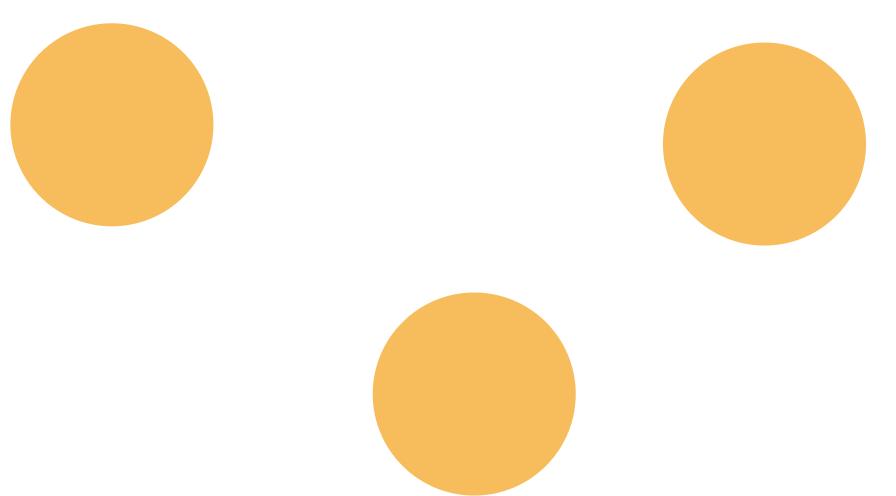
Give the GLSL for this background, as a Shadertoy shader.

```glsl
// Three flat amber discs on a white ground.

const vec3 GROUND = vec3(1.0);
const vec3 AMBER = vec3(0.97, 0.74, 0.36);

// Lengths are in units of the canvas height.
const float RADIUS = 0.2047;
const int DISC_COUNT = 3;
const vec2 CENTRES[DISC_COUNT] = vec2[DISC_COUNT](
    vec2(0.2256, 0.7484),   // upper left
    vec2(0.9561, 0.2056),   // lower middle
    vec2(1.5413, 0.7096)    // upper right
);

float discDistance(vec2 point, vec2 centre) {
    return length(point - centre) - RADIUS;
}

void mainImage(out vec4 fragColor, in vec2 fragCoord) {
    vec2 point = fragCoord / iResolution.y;
    float pixel = 1.0 / iResolution.y;

    // Distance to the nearest disc
    float nearest = 1e3;
    for (int i = 0; i < DISC_COUNT; i++) {
        nearest = min(nearest, discDistance(point, CENTRES[i]));
    }

    // Edge smoothed over one pixel
    float coverage = clamp(0.5 - nearest / pixel, 0.0, 1.0);
    fragColor = vec4(mix(GROUND, AMBER, coverage), 1.0);
}
```
